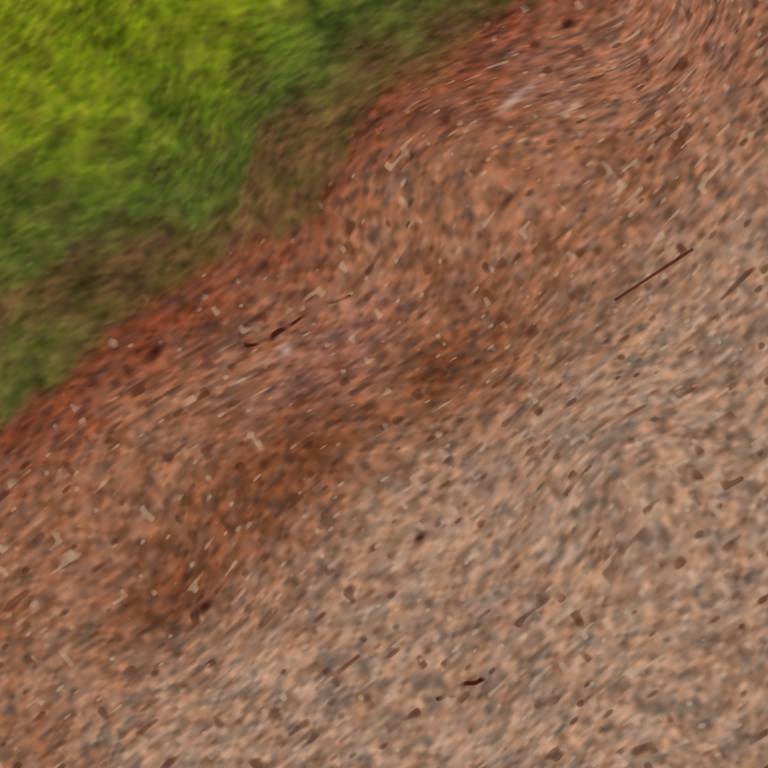
Reproduce this texture procedurally as a WebGL 1 fragment shader.

```glsl
precision highp float;
uniform vec2 u_resolution;

#define GRAIN_FREQ 108.0
#define GRAIN_STRETCH 0.54
#define GRAIN_ANGLE 0.66
#define GRAIN_CONTRAST 0.42
#define CLAY vec3(0.47, 0.255, 0.175)
#define SOIL vec3(0.555, 0.375, 0.28)
#define GRAVEL vec3(0.605, 0.475, 0.39)
#define GRASS_LIT vec3(0.41, 0.45, 0.09)
#define GRASS_DIM vec3(0.29, 0.32, 0.13)
#define THATCH vec3(0.37, 0.28, 0.165)

float hash(vec2 p) {
  vec3 q = fract(vec3(p.xyx) * 0.1031);
  q += dot(q, q.yzx + 33.33);
  return fract((q.x + q.y) * q.z);
}

float noise(vec2 p) {
  vec2 i = floor(p), f = fract(p);
  f = f * f * (3.0 - 2.0 * f);
  return mix(mix(hash(i), hash(i + vec2(1.0, 0.0)), f.x),
             mix(hash(i + vec2(0.0, 1.0)), hash(i + 1.0), f.x), f.y);
}

float fbm(vec2 p) {
  float sum = 0.0, amp = 0.5;
  for (int i = 0; i < 4; i++) {
    sum += amp * noise(p);
    p = mat2(0.8, 0.6, -0.6, 0.8) * p * 2.03 + 17.3;
    amp *= 0.5;
  }
  return sum / 0.9375;
}

vec2 rotate(vec2 p, float a) {
  float c = cos(a), s = sin(a);
  return vec2(c * p.x + s * p.y, c * p.y - s * p.x);
}

// Soft elliptical patch, elongated along the slope
float patchAt(vec2 p, vec2 center, vec2 radius) {
  vec2 d = rotate(p - center, GRAIN_ANGLE) / radius;
  return exp(-dot(d, d));
}

float strokeMask(vec2 p, vec2 a, vec2 b, float width) {
  vec2 ab = b - a;
  float t = clamp(dot(p - a, ab) / dot(ab, ab), 0.0, 1.0);
  return 1.0 - smoothstep(width * 0.4, width * 1.5, length(p - a - ab * t));
}

// Height of the soil border above the base line
float soilEdge(float x) {
  float dip = (x - 0.40) / 0.055, rise = (x - 0.50) / 0.06;
  return 0.435 + 0.81 * x - 0.045 * exp(-dip * dip) + 0.04 * exp(-rise * rise);
}

// Height where thatch turns to living grass
float grassEdge(float x) {
  return 0.645 + 0.33 * x + 0.11 * smoothstep(0.29, 0.36, x)
       + 0.04 * smoothstep(0.35, 0.5, x);
}

void main() {
  vec2 p = gl_FragCoord.xy / u_resolution;
  float broad = fbm(p * 9.0) - 0.5;
  float clumps = fbm(p * 28.0 + 40.0) - 0.5;

  // Slanted grain in two sizes, with a separate tint field
  vec2 g = rotate(p, GRAIN_ANGLE + 0.12 * (noise(p * 5.0) - 0.5));
  g *= GRAIN_FREQ * vec2(GRAIN_STRETCH, 1.0);
  float coarse = noise(g + 5.0) - 0.5;
  float fine = noise(g * 1.75 + 61.0) - 0.5;
  float grain = coarse * 0.65 + fine * 0.6;
  float tint = noise(g * 0.9 + 130.0) - 0.5;

  // Soil: red clay by the grass, fading to pale gravel at lower right
  float below = soilEdge(p.x) - p.y;
  float reach = below + 0.12 * broad;
  vec3 soil = mix(CLAY, SOIL, smoothstep(-0.02, 0.17, reach));
  soil = mix(soil, GRAVEL, smoothstep(0.26, 0.66, reach));
  soil = mix(soil, vec3(0.59, 0.39, 0.31), 0.6 * patchAt(p, vec2(0.82, 0.95), vec2(0.2, 0.12)));
  soil = mix(soil, GRAVEL, 0.5 * patchAt(p, vec2(0.08, 0.12), vec2(0.12, 0.06)));
  soil = mix(soil, vec3(0.54, 0.35, 0.31), 0.5 * patchAt(p, vec2(0.43, 0.53), vec2(0.12, 0.05)));
  float stain = patchAt(p, vec2(0.61, 0.53), vec2(0.12, 0.06))
              + patchAt(p, vec2(0.37, 0.39), vec2(0.16, 0.06))
              + 0.8 * patchAt(p, vec2(0.23, 0.23), vec2(0.13, 0.05))
              + 0.5 * patchAt(p, vec2(0.02, 0.02), vec2(0.1, 0.06));
  soil = mix(soil, vec3(0.41, 0.225, 0.135), clamp(stain * (0.6 + 1.2 * broad), 0.0, 0.75));
  soil *= 1.0 + GRAIN_CONTRAST * 1.35 * grain + 0.2 * clumps;
  soil += tint * vec3(-0.05, 0.015, 0.055);

  // Scattered pits and pale chips
  float pits = smoothstep(0.77, 0.95, noise(g * 0.8 + 211.0));
  float chips = smoothstep(0.80, 0.98, noise(g * 1.1 + 307.0));
  soil = mix(soil, vec3(0.25, 0.13, 0.09), pits * (0.45 + 0.5 * clumps));
  soil = mix(soil, vec3(0.76, 0.65, 0.55), chips * 0.55);

  // Turf: dry thatch below, brighter blades toward the upper left
  float above = p.y - grassEdge(p.x) + 0.10 * broad + 0.07 * clumps;
  float lower = patchAt(p, vec2(0.02, 0.51), vec2(0.11, 0.07));
  vec3 blades = mix(GRASS_DIM, GRASS_LIT, smoothstep(0.0, 0.27, above));
  float green = max(smoothstep(-0.05, 0.035, above), 0.75 * lower);
  vec3 turf = mix(THATCH, blades, green);
  turf *= 1.0 + 0.48 * grain + 0.55 * clumps + 0.2 * broad;
  turf += tint * vec3(0.07, 0.01, 0.05);

  float border = -below + 0.07 * broad + 0.05 * clumps;
  vec3 color = mix(soil, turf, smoothstep(-0.018, 0.028, border));

  // Twig, broken cracks and single stones
  float twig = strokeMask(p, vec2(0.802, 0.610), vec2(0.901, 0.675), 0.0018);
  color = mix(color, vec3(0.30, 0.13, 0.09), 0.8 * twig);
  vec2 bent = p + 0.012 * vec2(0.0, noise(p * 45.0) - 0.5);
  float crack = strokeMask(bent, vec2(0.32, 0.55), vec2(0.455, 0.615), 0.0025)
              + strokeMask(bent, vec2(0.57, 0.09), vec2(0.63, 0.12), 0.0025);
  color = mix(color, vec3(0.25, 0.11, 0.07), crack * smoothstep(0.3, 0.65, noise(p * 55.0)));
  float holes = patchAt(p, vec2(0.267, 0.211), vec2(0.010, 0.006))
              + patchAt(p, vec2(0.202, 0.543), vec2(0.014, 0.007))
              + patchAt(p, vec2(0.740, 0.970), vec2(0.010, 0.006))
              + patchAt(p, vec2(0.547, 0.300), vec2(0.010, 0.005));
  color = mix(color, vec3(0.20, 0.08, 0.06), min(holes, 1.0) * 0.85);
  float stones = patchAt(p, vec2(0.371, 0.544), vec2(0.009, 0.007))
               + patchAt(p, vec2(0.670, 0.872), vec2(0.025, 0.006));
  color = mix(color, vec3(0.80, 0.70, 0.66), min(stones, 1.0) * (0.7 + 0.5 * grain));

  gl_FragColor = vec4(clamp(color, 0.0, 1.0), 1.0);
}
```
